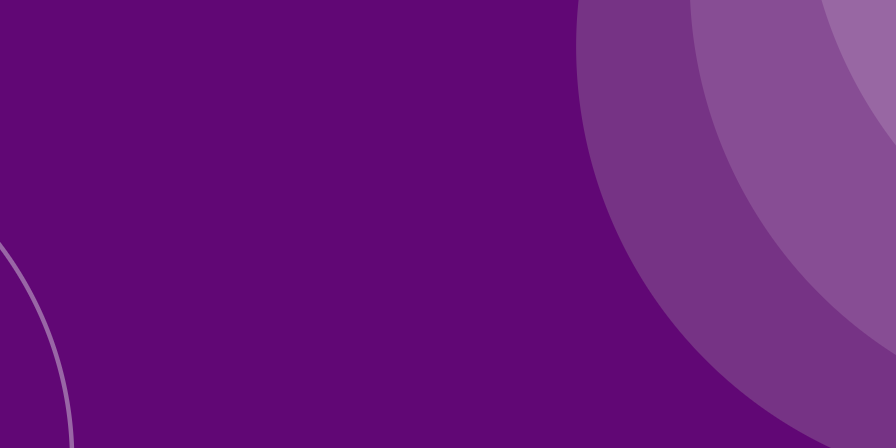
This background is drawn by a Shadertoy shader. Its source:

```glsl
// Purple backdrop with three stepped translucent discs at the right and a thin ring at lower left.

// Antialiased coverage of a signed distance, one pixel wide
float coverage(float dist, float pixel) {
    return clamp(0.5 - dist / pixel, 0.0, 1.0);
}

float circle(vec2 p, vec2 center, float radius) {
    return length(p - center) - radius;
}

void mainImage(out vec4 fragColor, in vec2 fragCoord) {
    // Canvas heights as units, origin at the lower left
    vec2 p = fragCoord / iResolution.y;
    float pixel = 1.0 / iResolution.y;

    vec3 color = vec3(0.382, 0.027, 0.459);

    // Equal discs, each stepping up and right over the previous one
    for (int i = 0; i < 3; i++) {
        float k = float(i);
        vec2 center = vec2(2.276 + 0.2535 * k, 0.896 + 0.1035 * k + 0.0445 * k * k);
        vec3 tint = vec3(0.464, 0.200, 0.520) + k * vec3(0.066, 0.102, 0.060);
        color = mix(color, tint, coverage(circle(p, center, 0.990), pixel));
    }

    // Thin pale ring cut by the lower left corner
    float ring = abs(circle(p, vec2(-0.638, -0.029), 0.799)) - 0.005;
    color = mix(color, vec3(0.600, 0.400, 0.650), coverage(ring, pixel));

    fragColor = vec4(color, 1.0);
}
```
